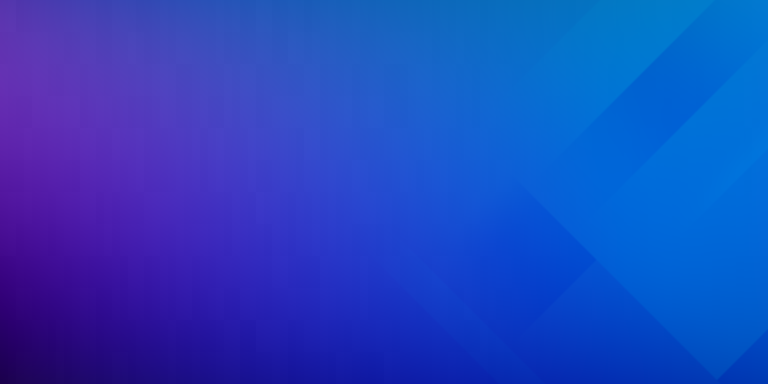
Give the GLSL for this background, as a Shadertoy shader.

```glsl
// Violet to blue gradient with faint overlapping diagonal glass panels.

// Smooth curve through four evenly spaced colours, s from 0 to 1
vec3 blend(float s, vec3 a, vec3 b, vec3 c, vec3 d) {
    float t = 3.0 * s;
    return a * (1.0 - t) * (2.0 - t) * (3.0 - t) / 6.0
         + b * t * (2.0 - t) * (3.0 - t) / 2.0
         + c * t * (t - 1.0) * (3.0 - t) / 2.0
         + d * t * (t - 1.0) * (t - 2.0) / 6.0;
}

float edge(float v, float at) {
    return smoothstep(-0.005, 0.005, v - at);
}

float strip(float v, float from, float to) {
    return edge(v, from) * (1.0 - edge(v, to));
}

// Soft bump, one at the centre and fading with distance
float bump(float v, float centre, float width) {
    float d = (v - centre) / width;
    return exp(-d * d);
}

float hash(vec2 cell) {
    return fract(sin(dot(cell, vec2(12.99, 78.23))) * 4375.85);
}

// Faint upright blocks, centred on zero
float blocks(vec2 p, vec2 count) {
    return hash(floor(p * count)) - 0.5;
}

// Four columns, each listed from bottom to top
vec3 backdrop(vec2 p) {
    vec3 violet = blend(p.y, vec3(0.11, 0.01, 0.30), vec3(0.25, 0.03, 0.54),
                        vec3(0.38, 0.15, 0.68), vec3(0.33, 0.20, 0.67));
    vec3 indigo = blend(p.y, vec3(0.09, 0.07, 0.57), vec3(0.20, 0.17, 0.75),
                        vec3(0.25, 0.28, 0.78), vec3(0.13, 0.34, 0.72));
    vec3 blue = blend(p.y, vec3(0.03, 0.14, 0.68), vec3(0.05, 0.30, 0.82),
                      vec3(0.05, 0.40, 0.83), vec3(0.03, 0.43, 0.74));
    vec3 azure = blend(p.y, vec3(0.01, 0.25, 0.70), vec3(0.01, 0.38, 0.83),
                       vec3(0.01, 0.44, 0.85), vec3(0.01, 0.48, 0.82));
    return blend(0.5 * p.x, violet, indigo, blue, azure);
}

void mainImage(out vec4 fragColor, in vec2 fragCoord) {
    vec2 p = fragCoord / iResolution.xy * vec2(2.0, 1.0);
    float falling = p.x + p.y;  // constant along falling diagonals
    float rising = p.x - p.y;   // constant along rising diagonals
    vec3 glow = vec3(-0.01, 0.05, 0.02);
    vec3 shade = vec3(-0.03, -0.06, -0.01);
    vec3 color = backdrop(p);

    // Large bright panel at the lower right and its shaded corner
    float panel = edge(falling, 1.877) * smoothstep(0.75, 1.5, rising);
    float corner = edge(rising, 1.857);
    color += glow * panel * (1.0 - corner) * bump(falling, 1.877, 0.4);
    color += shade * 0.4 * panel * corner;

    // Dark diamond left of the panel, soft on its upper left side
    float diamond = smoothstep(0.75, 0.95, rising) * (1.0 - edge(rising, 1.23))
                  * (1.0 - edge(falling, 1.877));
    color += shade * 0.5 * diamond * smoothstep(1.4, 1.7, falling);

    // Faint falling strip near the bottom
    color += glow * 0.35 * strip(falling, 1.30, 1.42)
           * smoothstep(0.55, 0.9, rising);

    // Bright and dark bands at the upper right
    color += glow * 0.35 * strip(rising, 0.5625, 0.862)
           * smoothstep(1.9, 2.5, falling);
    color += shade * 1.1 * strip(rising, 0.862, 1.104)
           * bump(falling, 2.5, 0.3);

    // Thin sheen beside the right border
    color += glow * 0.45 * (1.0 - edge(rising, 1.387))
           * bump(rising, 1.387, 0.06) * smoothstep(2.1, 2.5, falling);

    // Subtle upright mottling, fading towards the panels
    float mottling = blocks(p, vec2(24.0, 12.0)) + blocks(p, vec2(48.0, 6.0));
    color += 0.006 * mottling * (1.0 - 0.7 * smoothstep(0.9, 1.5, p.x));

    fragColor = vec4(clamp(color, 0.0, 1.0), 1.0);
}
```
